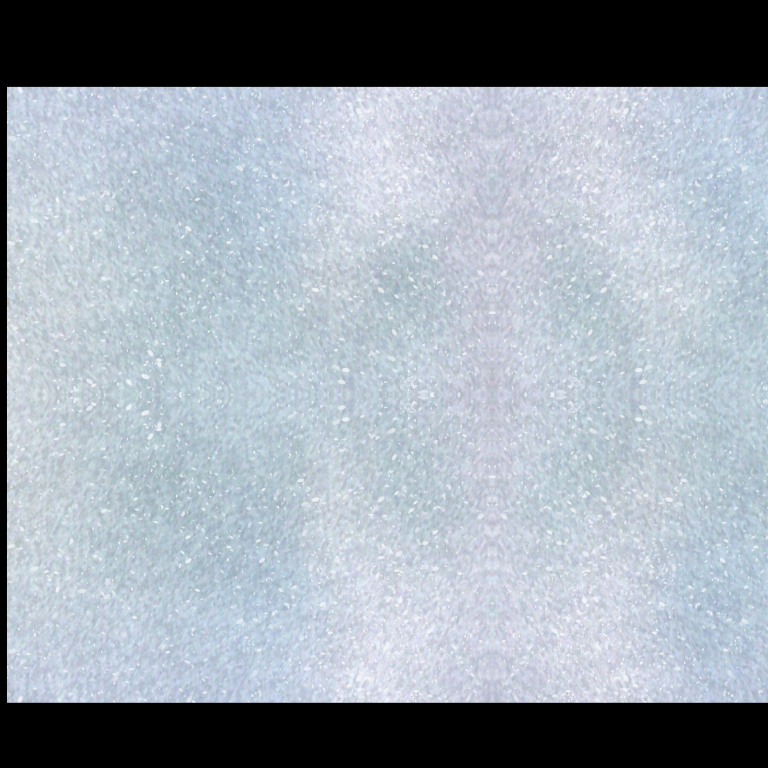
This texture is drawn by a WebGL 2 fragment shader. Its source:

```glsl
#version 300 es
precision highp float;
// Pale icy glitter in a band between black margins, mirrored about two axes.
// Soft tinted clouds lie under fine slanted grain and layers of bright flakes,
// all built in folded coordinates so each quarter reflects its neighbour.

#define BAND_LOW 0.085
#define BAND_HIGH 0.887
#define BAND_LEFT 0.009
#define MIRROR_AXES vec2(0.641, 0.486)
#define GRAIN_SCALE 190.0
#define GRAIN_AMOUNT 0.17
#define FLAKE_SCALE 72.0
#define FLAKE_LAYERS 3
#define FLAKE_STRENGTH 0.85

uniform vec2 u_resolution;
out vec4 fragColor;

const vec3 ICE = vec3(0.745, 0.805, 0.850);
const vec3 LILAC = vec3(0.790, 0.798, 0.855);
const vec3 FROST = vec3(0.845, 0.855, 0.905);
const vec3 TEAL = vec3(0.650, 0.735, 0.765);
const vec3 BLUE = vec3(0.685, 0.775, 0.850);
const vec3 PERIWINKLE = vec3(0.745, 0.790, 0.865);
const vec3 PEARL = vec3(0.800, 0.828, 0.850);
const vec3 SPARK = vec3(0.970, 0.975, 0.985);

float hash(vec2 p) {
  return fract(sin(dot(p, vec2(127.1, 311.7))) * 43758.5453);
}

vec2 hash2(vec2 p) {
  return vec2(hash(p), hash(p + 37.7));
}

float noise(vec2 p) {
  vec2 i = floor(p), f = fract(p);
  f = f * f * (3.0 - 2.0 * f);
  return mix(mix(hash(i), hash(i + vec2(1, 0)), f.x),
             mix(hash(i + vec2(0, 1)), hash(i + vec2(1, 1)), f.x), f.y);
}

float fbm(vec2 p) {
  float sum = 0.0, gain = 0.5;
  for (int i = 0; i < 4; i++) {
    sum += gain * noise(p);
    p = p * 2.1 + 13.7;
    gain *= 0.5;
  }
  return sum;
}

mat2 rotation(float angle) {
  float c = cos(angle), s = sin(angle);
  return mat2(c, s, -s, c);
}

// Soft elliptical cloud
float cloud(vec2 p, vec2 center, vec2 radius) {
  vec2 d = (p - center) / radius;
  return exp(-dot(d, d));
}

// Slanted oval flakes scattered one per cell
float flakes(vec2 p, float chance, float blur) {
  vec2 cell = floor(p);
  float light = 0.0;
  for (int y = -1; y <= 1; y++) {
    for (int x = -1; x <= 1; x++) {
      vec2 id = cell + vec2(x, y);
      vec2 rnd = hash2(id);
      vec2 d = rotation(0.4 + 1.3 * (rnd.x - 0.5)) * (p - id - rnd);
      float size = mix(0.14, 0.38, hash(id + 91.3));
      float dist = length(d * vec2(1.8, 1.0)) - size;
      float lit = step(hash(id + 53.1), chance) * mix(0.3, 1.0, hash(id + 17.9));
      light = max(light, lit * (1.0 - smoothstep(-blur, blur, dist)));
    }
  }
  return light;
}

void main() {
  vec2 uv = gl_FragCoord.xy / u_resolution;
  float pixel = 1.0 / min(u_resolution.x, u_resolution.y);
  vec2 q = abs(uv - MIRROR_AXES);

  // Clouds: the unfolded warp keeps the quarters from being identical
  vec2 warp = vec2(fbm(uv * 6.0), fbm(uv * 6.0 + 41.0)) - 0.47;
  vec2 p = q + 0.09 * warp;
  float frost = cloud(p, vec2(0.135, 0.33), vec2(0.10, 0.17));
  float core = cloud(q, vec2(0.095, 0.0), vec2(0.05, 0.04));
  vec3 color = mix(ICE, PERIWINKLE, smoothstep(0.18, 0.40, p.y));
  color = mix(color, BLUE, 0.75 * cloud(p, vec2(0.29, 0.23), vec2(0.10, 0.14)));
  color = mix(color, TEAL, 0.60 * cloud(p, vec2(0.44, 0.09), vec2(0.10, 0.16)));
  color = mix(color, TEAL, 0.55 * cloud(p, vec2(0.28, 0.08), vec2(0.06, 0.08)));
  color = mix(color, PEARL, 0.70 * cloud(p, vec2(0.20, 0.15), vec2(0.09, 0.09)));
  color = mix(color, PEARL, 0.80 * cloud(p, vec2(0.62, 0.08), vec2(0.12, 0.25)));
  color = mix(color, LILAC, 0.90 * cloud(p, vec2(0.0, 0.10), vec2(0.10, 0.40)));
  color = mix(color, TEAL, 0.85 * cloud(p, vec2(0.11, 0.14), vec2(0.06, 0.10)));
  color = mix(color, FROST, 0.90 * frost);
  color += 0.10 * (fbm(uv * 11.0 + 5.0) - 0.47);

  // Fine grain, stretched along a slant, with a faint colour shimmer
  vec2 g = rotation(0.45) * q * GRAIN_SCALE * vec2(1.5, 0.9);
  float grain = 0.65 * noise(g) + 0.35 * noise(g * 1.9 + 71.0) - 0.5;
  vec3 shimmer = vec3(noise(g + 19.0), noise(g + 47.0), noise(g + 83.0)) - 0.5;
  color += GRAIN_AMOUNT * grain + 0.045 * shimmer;

  // Flakes: denser in the frosty clouds and the central cluster
  float density = 0.13 + 0.32 * frost + 0.40 * core + 0.25 * (fbm(q * 9.0) - 0.47);
  float scale = FLAKE_SCALE;
  for (int i = 0; i < FLAKE_LAYERS; i++) {
    float blur = 0.05 + 0.7 * pixel * scale;
    vec2 f = rotation(0.5 + float(i)) * q * scale + 23.0 * float(i);
    color = mix(color, SPARK, FLAKE_STRENGTH * flakes(f, density, blur));
    scale *= 1.5;
  }

  // Black margins
  float inside = min(min(uv.y - BAND_LOW, BAND_HIGH - uv.y), uv.x - BAND_LEFT);
  color *= smoothstep(-0.5 * pixel, 0.5 * pixel, inside);
  fragColor = vec4(clamp(color, 0.0, 1.0), 1.0);
}
```
